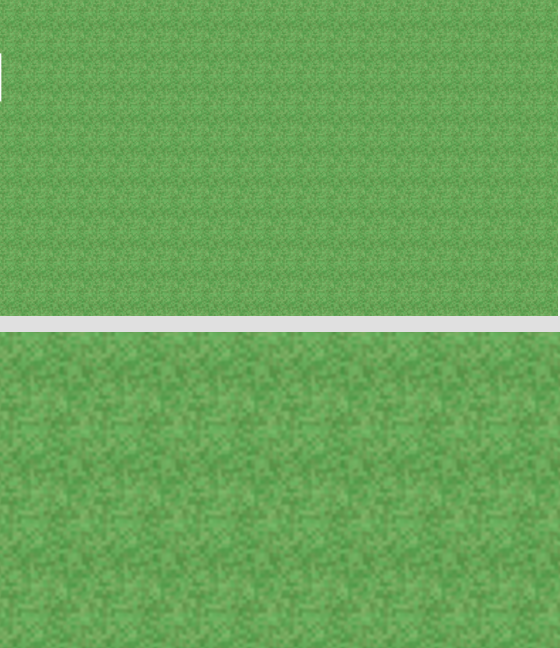
Top, the full canvas; bottom, a detail of the centre.
This texture is drawn by a Shadertoy shader. Its source:

```glsl
// Fine mown-grass grain in a repeating tile, with thin white margins.
#define TILE_SIZE 0.0988
#define GRAIN_CELLS 22.0
#define CLUMP_CELLS 7.0
#define GRAIN_GAIN 5.2
#define CLUMP_GAIN 1.7
#define BAND_GAIN 0.14
#define WARP 0.035
#define GRASS vec3(0.403, 0.643, 0.337)
#define LIGHT_SHIFT vec3(0.026, 0.026, 0.024)
#define WARM_SHIFT vec3(0.016, -0.005, 0.002)
#define MARGIN_COLOR vec3(0.99)

const float TAU = 6.2831853;

// Integer hash of a lattice point, from 0 to 1
float hash(vec2 cell, float seed) {
    uvec2 q = uvec2(cell) + uvec2(uint(seed) * 131u, uint(seed) * 57u);
    uint h = q.x * 1597334677u ^ q.y * 3812015801u;
    h = (h ^ (h >> 16)) * 2246822519u;
    h = (h ^ (h >> 13)) * 3266489917u;
    h ^= h >> 16;
    return float(h >> 8) / 16777216.0;
}

// Value noise that repeats once per tile, centred on zero
float tiledNoise(vec2 tilePos, float cells, float seed) {
    vec2 p = tilePos * cells;
    vec2 i = floor(p);
    vec2 f = p - i;
    f = f * f * (3.0 - 2.0 * f);
    vec2 a = mod(i, cells);
    vec2 b = mod(i + 1.0, cells);
    float low = mix(hash(a, seed), hash(vec2(b.x, a.y), seed), f.x);
    float high = mix(hash(vec2(a.x, b.y), seed), hash(b, seed), f.x);
    return mix(low, high, f.y) - 0.5;
}

vec3 grass(vec2 pos) {
    vec2 tilePos = pos / TILE_SIZE;

    // Bend the lattice so that grains become short curved blades
    vec2 bend = vec2(tiledNoise(tilePos, CLUMP_CELLS, 1.0),
                     tiledNoise(tilePos, CLUMP_CELLS, 2.0));
    vec2 bladePos = tilePos + WARP * bend;

    // Brightness from blades, clumps and faint rows
    float light = GRAIN_GAIN * tiledNoise(bladePos, GRAIN_CELLS, 3.0)
                + CLUMP_GAIN * tiledNoise(tilePos, CLUMP_CELLS, 4.0)
                + BAND_GAIN * cos(2.0 * TAU * tilePos.y);

    // Independent drift between dry and fresh green
    float warmth = GRAIN_GAIN * tiledNoise(bladePos, GRAIN_CELLS, 5.0);
    return GRASS + light * LIGHT_SHIFT + warmth * WARM_SHIFT;
}

// Coverage of the right margin and the small notch at the left
float marginMask(vec2 uv) {
    vec2 soft = 0.5 / iResolution.xy;
    float right = smoothstep(-soft.x, soft.x, uv.x - 0.9965);
    float left = 1.0 - smoothstep(-soft.x, soft.x, uv.x - 0.0025);
    float span = 1.0 - smoothstep(-soft.y, soft.y, abs(uv.y - 0.755) - 0.076);
    return max(right, left * span);
}

void mainImage(out vec4 fragColor, in vec2 fragCoord) {
    // Average four samples to smooth grains close to the pixel size
    vec3 color = vec3(0.0);
    for (int k = 0; k < 4; k++) {
        vec2 offset = vec2(k % 2, k / 2) * 0.5 - 0.25;
        color += 0.25 * grass((fragCoord + offset) / iResolution.y);
    }
    color = mix(color, MARGIN_COLOR, marginMask(fragCoord / iResolution.xy));
    fragColor = vec4(color, 1.0);
}
```
